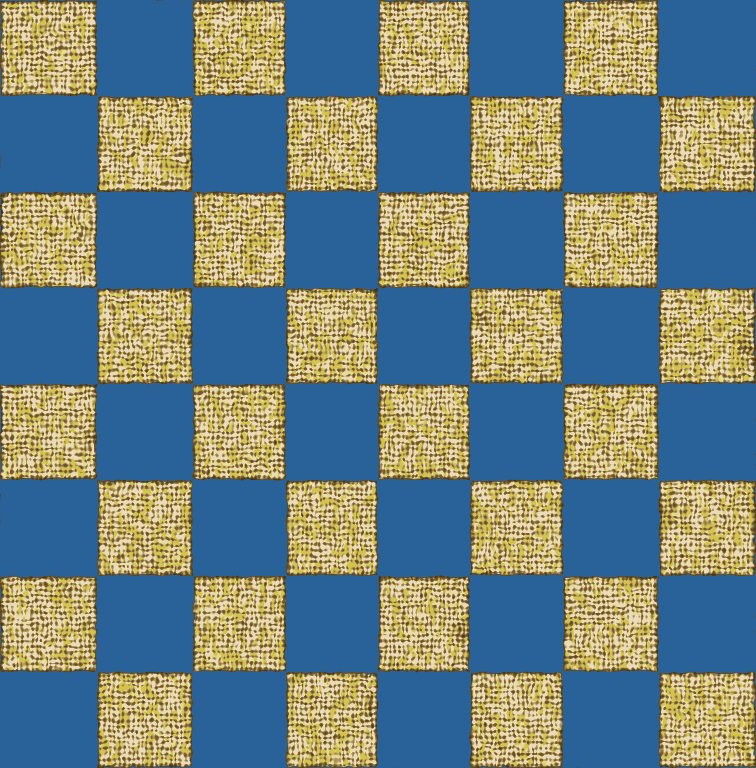
Give the GLSL for this pattern, as a WebGL 2 fragment shader.

```glsl
#version 300 es
precision highp float;
uniform vec2 u_resolution;
out vec4 outColor;

const float TAU = 6.2831853;

float hash(vec2 p) {
  vec3 q = fract(vec3(p.xyx) * 0.1031);
  q += dot(q, q.yzx + 33.33);
  return fract((q.x + q.y) * q.z);
}

float noise(vec2 p) {
  vec2 i = floor(p), f = fract(p);
  f = f * f * (3.0 - 2.0 * f);
  return mix(mix(hash(i), hash(i + vec2(1, 0)), f.x),
             mix(hash(i + vec2(0, 1)), hash(i + vec2(1, 1)), f.x), f.y);
}

// Burlap-like gold cloth; shade lowers the tone towards brown
vec3 goldCloth(vec2 local, vec2 seed, float shade) {
  vec3 brown = vec3(0.47, 0.36, 0.17);
  vec3 tan_ = vec3(0.69, 0.60, 0.36);
  vec3 cream = vec3(0.92, 0.86, 0.72);
  vec3 straw = vec3(0.90, 0.85, 0.56);
  vec3 yellow = vec3(0.83, 0.77, 0.30);

  // Uneven threads: about 20 upright and 17 level per square
  vec2 thread = local * vec2(20.0, 17.0);
  thread += 0.55 * (vec2(noise(thread * 0.6 + seed), noise(thread * 0.6 + seed + 57.0)) - 0.5);
  float rowDepth = mix(0.14, 0.38, noise(vec2(local.x * 3.0, floor(thread.y)) + seed));
  float columnDepth = mix(0.14, 0.30, noise(vec2(floor(thread.x), local.y * 4.0) + seed + 19.0));
  float height = 0.5 + rowDepth * cos(TAU * thread.y) + columnDepth * cos(TAU * thread.x);
  height += 0.55 * (noise(thread * 1.7 + seed + 83.0) - 0.5) - shade;

  // Glints of yellow among the pale threads
  float glint = noise(thread * vec2(1.3, 0.9) + seed + 131.0);
  vec3 light = mix(cream, straw, smoothstep(0.44, 0.58, glint));
  light = mix(light, yellow, smoothstep(0.58, 0.68, glint));
  vec3 color = mix(brown, tan_, smoothstep(0.10, 0.36, height));
  color = mix(color, light, smoothstep(0.36, 0.58, height));
  return color * (1.0 - 0.45 * smoothstep(0.05, -0.45, height));
}

void main() {
  vec2 uv = gl_FragCoord.xy / u_resolution;
  float pixel = 8.0 / min(u_resolution.x, u_resolution.y);

  // Eight by eight squares, the middle columns slightly narrower
  vec2 grid = vec2(uv.x - 0.005 * sin(TAU * uv.x), uv.y) * 8.0;
  vec2 frayed = grid + 0.022 * (vec2(noise(grid * 19.0), noise(grid * 19.0 + 41.0)) - 0.5);
  vec2 cell = floor(frayed);
  vec2 local = fract(frayed);
  vec2 seed = 200.0 * vec2(hash(cell + 11.0), hash(cell + 47.0));

  // Distance from the border of the square
  vec2 toEdge = 0.5 - abs(local - 0.5);
  float inside = min(toEdge.x, toEdge.y);
  float isGold = mod(cell.x + cell.y, 2.0);

  // Worn rims and an occasional dark stain near a side
  float shade = 0.16 * smoothstep(0.09, 0.0, inside) * noise(grid * 9.0 + 5.0);
  vec2 stainAt = vec2(step(0.5, hash(cell + 3.0)) * 0.8 + 0.1, 0.2 + 0.6 * hash(cell + 7.0));
  float stain = smoothstep(0.22, 0.0, length((local - stainAt) * vec2(1.4, 1.0)));
  shade += 0.4 * stain * step(0.72, hash(cell + 23.0)) * noise(grid * 14.0 + 9.0);

  vec3 gold = goldCloth(local, seed, shade);
  float rim = 1.0 - smoothstep(0.012, 0.03, inside + 0.012 * (noise(grid * 30.0) - 0.5));
  gold = mix(gold, vec3(0.25, 0.18, 0.07), 0.8 * rim);

  vec3 blue = vec3(0.16, 0.38, 0.60);
  float cover = isGold * smoothstep(0.0, pixel, inside);
  outColor = vec4(mix(blue, gold, cover), 1.0);
}
```
